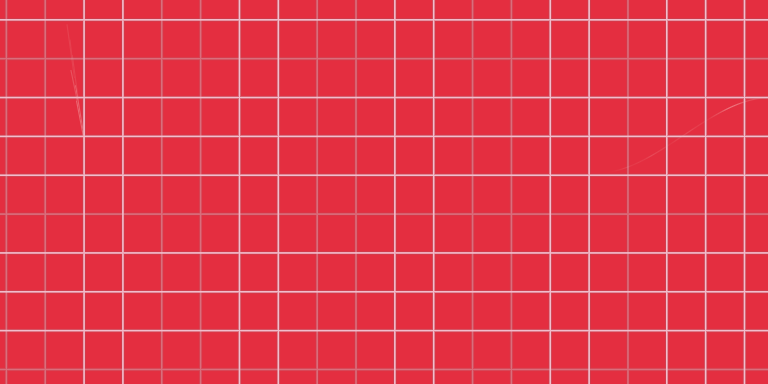
This pattern is drawn by a Shadertoy shader. Its source:

```glsl
// Red sheet ruled with a square grid of fine pale lines, some bright and some faint.
// Lines are box-filtered bands with a darker rim; a slow beat picks the faint ones.
// Two worn spots, a bundle of scratches and one long curved scuff, lie on top.

#define CELL 0.10117                  // grid pitch, in canvas heights
#define ORIGIN vec2(0.0166, 0.0378)   // first crossing
#define LINE_WIDTH 0.0043
#define RIM_WIDTH 0.0090
#define BEAT 0.26                     // phase step from line to line
#define FAINT_SHARE vec2(0.40, 0.20)  // share of faint lines: upright, level
#define SHEET vec3(0.893, 0.182, 0.250)
#define RIM vec3(0.790, 0.250, 0.310)
#define BRIGHT vec3(0.945, 0.740, 0.800)
#define FAINT vec3(0.850, 0.430, 0.485)
#define SCRATCH vec3(0.960, 0.680, 0.690)

float hash(float n) {
    return fract(sin(n * 12.99) * 437.58);
}

// Share of a pixel covered by a band of the given width at distance d
float band(float d, float width, float px) {
    float lo = max(d - 0.5 * px, -0.5 * width);
    float hi = min(d + 0.5 * px, 0.5 * width);
    return clamp((hi - lo) / px, 0.0, 1.0);
}

float segmentDistance(vec2 p, vec2 a, vec2 b) {
    vec2 pa = p - a, ba = b - a;
    return length(pa - ba * clamp(dot(pa, ba) / dot(ba, ba), 0.0, 1.0));
}

// Slanted bundle of short overlapping strokes
float scratchBundle(vec2 p, float px) {
    vec2 top = vec2(0.168, 0.935), bottom = vec2(0.221, 0.630);
    float wear = 0.0;
    for (int k = 0; k < 6; k++) {
        float n = float(k);
        float start = n * 0.13;
        float end = min(start + 0.25 + 0.2 * hash(n + 3.0), 1.0);
        float side = (hash(n + 1.0) - 0.5) * 0.018 * (1.0 - start);
        vec2 a = mix(top, bottom, start) + vec2(side, 0.0);
        vec2 b = mix(top, bottom, end) + vec2(side * 0.3, 0.0);
        float strength = 0.14 + 0.30 * smoothstep(0.2, 0.6, start);
        wear = max(wear, strength * band(segmentDistance(p, a, b), 0.003, px));
    }
    return wear;
}

// Long scuff rising to the right, broken by layered sines
float curvedScuff(vec2 p, float px) {
    float u = clamp((p.x - 1.56) / 0.44, 0.0, 1.0);
    float rise = 0.195;
    float slope = rise * 6.0 * u * (1.0 - u) / 0.44;
    float d = (p.y - 0.55 - rise * u * u * (3.0 - 2.0 * u)) / length(vec2(1.0, slope));
    float peak = (p.x - 1.91) / 0.03;
    float broken = 0.65 + 0.25 * sin(p.x * 71.0) + 0.10 * sin(p.x * 190.0);
    float strength = 0.22 * broken + 0.45 * exp(-peak * peak);
    float ends = smoothstep(1.58, 1.65, p.x) * (1.0 - smoothstep(1.96, 2.0, p.x));
    return strength * ends * band(d, 0.003, px);
}

void mainImage(out vec4 fragColor, in vec2 fragCoord) {
    float px = 1.0 / iResolution.y;
    vec2 p = fragCoord * px;

    // Nearest line on each axis
    vec2 g = (p - ORIGIN) / CELL;
    vec2 index = floor(g + 0.5);
    vec2 d = (g - index) * CELL;
    vec2 bright = step(FAINT_SHARE, fract(index * BEAT));

    // Rims first, so that the line cores stay clean at crossings
    float rim = max(band(d.x, RIM_WIDTH, px) * mix(0.5, 0.85, bright.x),
                    band(d.y, RIM_WIDTH, px) * mix(0.5, 0.85, bright.y));
    vec3 color = mix(SHEET, RIM, rim);

    // Faint lines, then bright ones over them
    vec2 core = vec2(band(d.x, LINE_WIDTH, px), band(d.y, LINE_WIDTH, px));
    vec2 pale = core * (1.0 - bright);
    vec2 strong = core * bright;
    color = mix(color, FAINT, max(pale.x, pale.y));
    color = mix(color, BRIGHT, max(strong.x, strong.y));

    // Wear
    color = mix(color, SCRATCH, max(scratchBundle(p, px), curvedScuff(p, px)));

    fragColor = vec4(color, 1.0);
}
```
